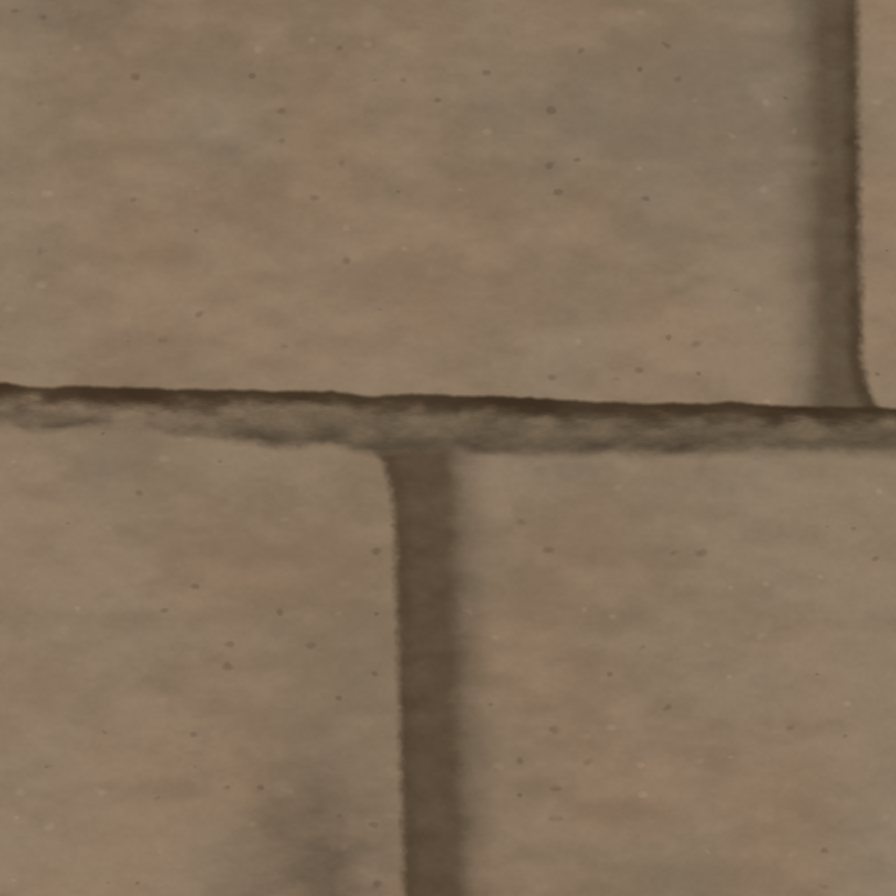
A Shadertoy shader for this texture:

```glsl
// Close view of a worn buff block wall: two courses in running bond, one bed
// joint across and one upright joint per course. Joints are soft bands around
// tilted, noise-roughened lines; the block faces use layered value noise.

#define SEAM_HEIGHT 0.567
#define SEAM_TILT -0.025
#define SEAM_ROUGHNESS 0.010
#define SHADOW_WIDTH 0.011
#define UPPER_JOINT_X 0.939
#define LOWER_JOINT_X 0.470
#define UPPER_HALF_WIDTH 0.025
#define LOWER_HALF_WIDTH 0.034
#define PIT_CELLS 30.0
#define PIT_CHANCE 0.12
#define GRAIN_STRENGTH 0.055

const vec3 BLOCK_LIGHT = vec3(0.565, 0.485, 0.4);
const vec3 BLOCK_DARK = vec3(0.505, 0.433, 0.353);
const vec3 MORTAR_PALE = vec3(0.475, 0.405, 0.33);
const vec3 MORTAR = vec3(0.405, 0.35, 0.28);
const vec3 MORTAR_DEEP = vec3(0.335, 0.275, 0.21);
const vec3 SHADOW = vec3(0.235, 0.18, 0.125);

float hash(vec2 p) {
    vec3 q = fract(p.xyx * 0.1031);
    q += dot(q, q.yzx + 33.33);
    return fract((q.x + q.y) * q.z);
}

float noise(vec2 p) {
    vec2 cell = floor(p), f = fract(p);
    f = f * f * (3.0 - 2.0 * f);
    float low = mix(hash(cell), hash(cell + vec2(1, 0)), f.x);
    float high = mix(hash(cell + vec2(0, 1)), hash(cell + vec2(1, 1)), f.x);
    return mix(low, high, f.y);
}

float fbm(vec2 p) {
    float sum = 0.0, amplitude = 0.5;
    for (int i = 0; i < 5; i++) {
        sum += amplitude * noise(p);
        p = p * 2.03 + 17.3;
        amplitude *= 0.5;
    }
    return sum / 0.96875;
}

// Soft bell of unit height
float bell(float x, float width) {
    return exp(-x * x / (width * width));
}

// Fine mottling shared by blocks and mortar, centred on zero
float grain(vec2 uv) {
    float coarse = noise(uv * vec2(55, 95)) + noise(uv.yx * 83.0 + 7.0);
    float fine = noise(uv * vec2(125, 170) + 3.0) + noise(uv * 250.0);
    return 0.3 * coarse + 0.35 * fine - 0.65;
}

// Small jittered flecks, at most one per cell: pits are dark, chips are pale
float flecks(vec2 uv) {
    vec2 p = uv * PIT_CELLS, cell = floor(p);
    vec2 centre = 0.3 + 0.4 * vec2(hash(cell + 3.1), hash(cell + 8.7));
    float radius = mix(0.10, 0.27, hash(cell + 21.4));
    float d = length((fract(p) - centre) * vec2(1.0, 1.4)) + 0.2 * (noise(p * 5.0) - 0.5);
    float pick = hash(cell + 40.0);
    float kind = step(1.0 - 0.7 * PIT_CHANCE, pick) * 0.6 - step(pick, PIT_CHANCE);
    return kind * (1.0 - smoothstep(0.0, radius, d));
}

vec3 blockFace(vec2 uv) {
    float broad = fbm(uv * vec2(2.6, 3.4) + 5.0);
    float streaks = fbm(uv * vec2(20.0, 42.0));
    float tone = smoothstep(0.28, 0.68, 0.6 * broad + 0.4 * streaks);
    vec3 color = mix(BLOCK_DARK, BLOCK_LIGHT, tone);
    color += vec3(0.03, -0.006, -0.02) * (fbm(uv * 8.0 + 31.0) - 0.5);
    // Dirt low on the left block and in the top corner
    float stain = bell(length((uv - vec2(0.36, 0.04)) * vec2(1.2, 1.0)), 0.10);
    stain += 0.5 * bell(length((uv - vec2(0.11, 0.99)) * vec2(0.7, 1.2)), 0.05);
    color *= 1.0 - 0.32 * stain * fbm(uv * vec2(22, 40));
    return color * (1.0 + GRAIN_STRENGTH * grain(uv) + 0.12 * flecks(uv));
}

// Upright joint: one firmer shaded edge, one worn edge, flared at the seam
vec3 uprightJoint(vec3 color, vec2 uv, float rise) {
    bool upper = rise > 0.0;
    float reach = abs(rise);
    float centre = upper ? UPPER_JOINT_X - 0.013 * reach : LOWER_JOINT_X + 0.025 * reach;
    float halfWidth = upper ? UPPER_HALF_WIDTH : LOWER_HALF_WIDTH;
    float flare = 0.020 * exp(-max(reach - (upper ? 0.0 : 0.06), 0.0) * 45.0);
    float across = (uv.x - centre) * (upper ? 1.0 : -1.0);
    across += 0.006 * grain(uv + 0.37);
    float wornEdge = halfWidth + (upper ? 0.6 * flare : 0.0);
    wornEdge += 0.016 * (fbm(vec2(uv.y * 40.0, 9.0)) - 0.5);
    float crispEdge = halfWidth + flare;
    float cover = smoothstep(-wornEdge - 0.016, -wornEdge + 0.012, across);
    cover *= 1.0 - smoothstep(crispEdge - 0.008, crispEdge + 0.006, across);
    // Gritty fill, shaded in broken lengths beside the firmer edge
    float grit = fbm(uv * vec2(30, 60)) - 0.5;
    vec3 fill = mix(MORTAR_DEEP, MORTAR, (upper ? 0.55 : 0.3) + 0.8 * grit);
    float edgeShade = bell(across - crispEdge + 0.009, 0.009) * (0.5 + noise(vec2(uv.y * 45.0, 2.0)));
    fill = mix(fill, SHADOW, edgeShade * (upper ? 0.42 : 0.15));
    fill *= 1.0 + 1.4 * GRAIN_STRENGTH * grain(uv);
    color *= 1.0 - 0.13 * bell(across + wornEdge + 0.008, 0.022);
    return mix(color, fill, cover);
}

// Bed joint: mortar ledge with a ragged undercut below the upper course
vec3 bedJoint(vec3 color, vec2 uv, float depth) {
    float width = 0.045 + 0.014 * smoothstep(0.1, 0.4, uv.x) - 0.012 * smoothstep(0.5, 1.0, uv.x);
    width += 0.014 * (fbm(uv * vec2(28, 50)) - 0.5);
    float feather = mix(0.006, 0.011, smoothstep(0.2, 0.6, uv.x));
    float cover = smoothstep(-0.006, 0.0, depth) * (1.0 - smoothstep(width - feather, width + feather, depth));
    float crumbs = fbm(uv * vec2(30, 70) + 12.0);
    vec3 fill = mix(MORTAR_PALE, MORTAR, smoothstep(0.05, 0.4, uv.x));
    fill *= 0.78 + 0.44 * crumbs + 1.4 * GRAIN_STRENGTH * grain(uv);
    fill *= 1.0 - 0.16 * bell(depth - width + 0.008, 0.009) * noise(uv * 30.0);
    float undercut = SHADOW_WIDTH * (0.5 + fbm(vec2(uv.x * 18.0, 6.0)));
    float shade = 1.0 - smoothstep(0.1 * undercut, 2.2 * undercut, depth + 0.018 * (crumbs - 0.5));
    shade *= 0.7 + 0.35 * noise(vec2(uv.x * 20.0, 11.0));
    return mix(color, mix(fill, SHADOW, min(shade, 1.0)), cover);
}

void mainImage(out vec4 fragColor, in vec2 fragCoord) {
    vec2 uv = fragCoord / iResolution.xy;
    float seam = SEAM_HEIGHT + SEAM_TILT * uv.x + SEAM_ROUGHNESS * (fbm(vec2(uv.x * 22.0, 1.0)) - 0.5);
    float rise = uv.y - seam;
    vec3 color = uprightJoint(blockFace(uv), uv, rise);
    fragColor = vec4(bedJoint(color, uv, -rise), 1.0);
}
```
